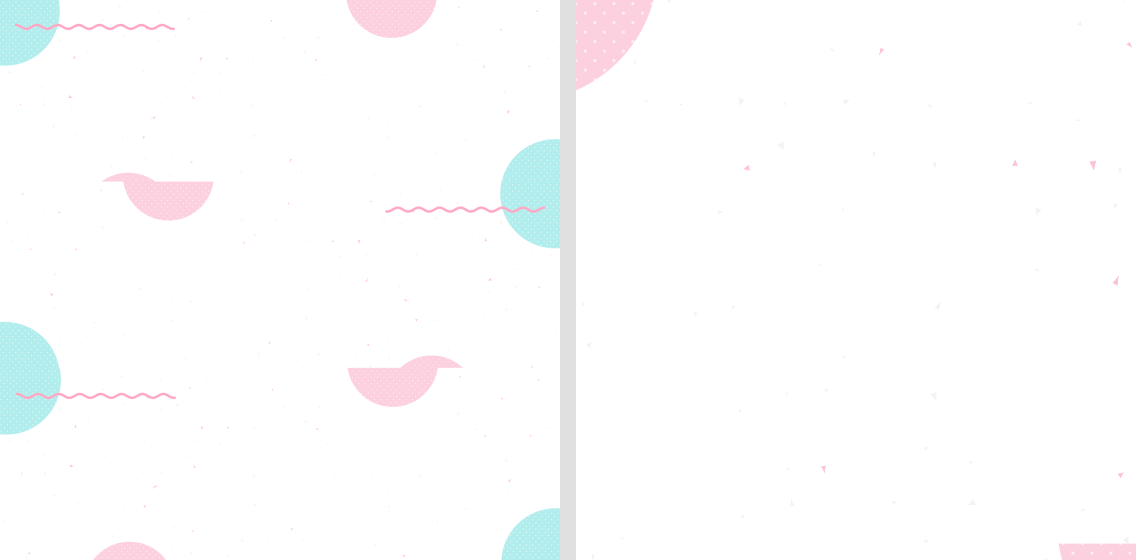
Left, the full canvas; right, a detail of the centre.
This pattern is drawn by a three.js fragment shader. Its source:

```glsl
varying vec2 vUv;

vec3 hash3(vec2 cell) {
  vec3 v = fract(cell.xyx * vec3(0.1031, 0.1030, 0.0973));
  v += dot(v, v.yxz + 33.33);
  return fract((v.xxy + v.yzz) * v.zyx);
}

float cover(float dist, float pixel) {
  return 1.0 - smoothstep(-pixel, pixel, dist);
}

float circle(vec2 p, vec2 center, float radius) {
  return length(p - center) - radius;
}

// Staggered grid of pinprick dots
float dotGrid(vec2 p) {
  vec2 g = p / 0.0113;
  float nearest = min(length(fract(g) - 0.5), length(fract(g + 0.5) - 0.5));
  return nearest * 0.0113 - 0.0009;
}

// Short wavy stroke with round ends
float squiggle(vec2 p) {
  float x = clamp(p.x, 0.0286, 0.3099);
  float phase = 6.28318 * (x - 0.0286) / 0.0373;
  float slope = 0.573 * sin(phase);
  float rise = p.y - 0.0501 + 0.0034 * cos(phase);
  return length(vec2(p.x - x, rise / sqrt(1.0 + slope * slope))) - 0.0022;
}

// Randomly turned triangular chips, at most one per cell
float flecks(vec2 p, float cells, float chance, float size, float pixel) {
  vec2 cell = floor(p * cells);
  vec3 place = hash3(cell + cells);
  vec3 form = hash3(cell + cells + 57.0);
  vec2 q = p - (cell + 0.2 + 0.6 * place.xy) / cells;
  float angle = 6.28318 * form.x;
  q = mat2(cos(angle), -sin(angle), sin(angle), cos(angle)) * q;
  q.x *= 1.0 + form.y;
  float dist = max(abs(q.x) * 0.9 + q.y * 0.45, -q.y);
  dist -= size * mix(0.4, 1.0, form.z * form.z);
  return cover(dist, pixel) * step(place.z, chance);
}

// One band of the repeat, measured right and down from its top left
vec3 drawBand(vec2 p, float pixel) {
  vec3 white = vec3(1.0);
  vec3 pink = vec3(0.99, 0.815, 0.87);
  vec3 aqua = vec3(0.70, 0.93, 0.93);

  // Paper flecks
  vec3 color = mix(white, vec3(0.94, 0.955, 0.955), flecks(p, 34.0, 0.4, 0.0016, pixel));
  color = mix(color, vec3(0.99, 0.77, 0.83), flecks(p, 13.0, 0.48, 0.0026, pixel));

  // Dotted discs
  float dots = 0.65 * cover(dotGrid(p), pixel);
  float pinkDiscs = min(circle(p, vec2(0.6992, -0.0117), 0.0814),
                        circle(p, vec2(0.2292, 0.3919), 0.0814));
  float aquaDiscs = min(circle(p, vec2(0.0091, 0.0215), 0.0977),
                        circle(p, vec2(0.9909, 0.3483), 0.0977));
  color = mix(color, mix(pink, white, dots), cover(pinkDiscs, pixel));
  color = mix(color, mix(aqua, white, dots), cover(aquaDiscs, pixel));

  return mix(color, vec3(1.0, 0.66, 0.77), cover(squiggle(p), pixel));
}

void main() {
  float pixel = 0.7 * fwidth(vUv.y);
  vec2 p = vec2(vUv.x, 1.002 - vUv.y);
  vec3 color = drawBand(p, pixel);

  // Lower bands cut off the one above; the middle one is mirrored
  vec2 middle = vec2(1.0 - p.x, p.y - 0.3262);
  color = mix(color, drawBand(middle, pixel), cover(-middle.y, pixel));
  vec2 bottom = p - vec2(0.002, 0.6589);
  color = mix(color, drawBand(bottom, pixel), cover(-bottom.y, pixel));

  gl_FragColor = vec4(color, 1.0);
}
```
